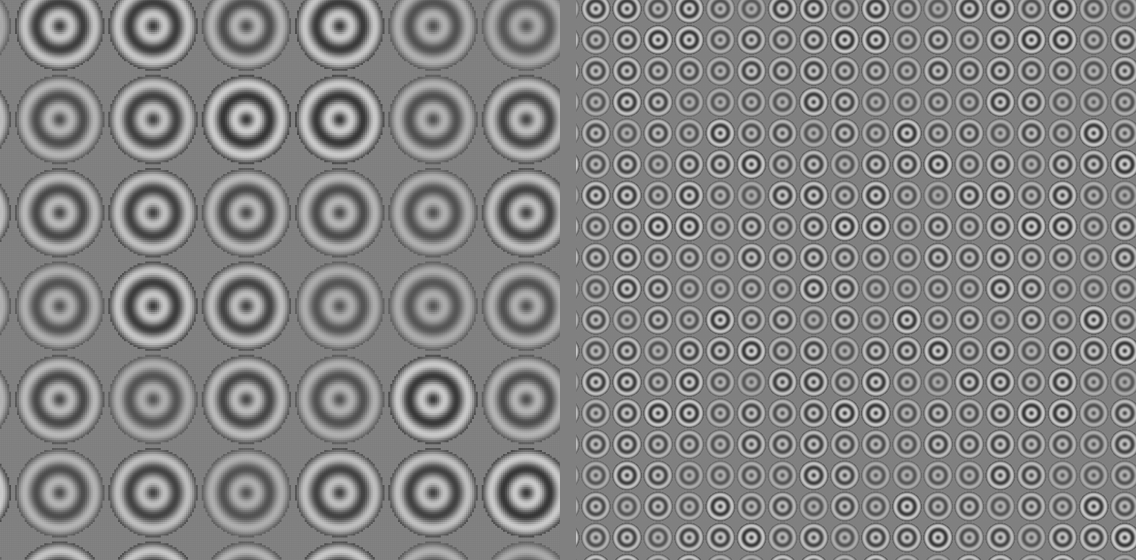
Left: one tile. Right: repeated 3 by 3.
Reproduce this pattern procedurally as a WebGL 2 fragment shader.

```glsl
#version 300 es
precision highp float;

uniform vec2 u_resolution;
out vec4 fragColor;

const float TAU = 6.2831853;
const float REPEATS = 6.0;            // discs across and down
const vec2 GRID_SHIFT = vec2(0.14, 0.22);
const float BLOCKS = 48.0;            // mosaic blocks per repeat
const float DISC_RADIUS = 0.477;      // in repeats
const float RING_PERIOD = 0.252;
const float MID_GREY = 0.515;
const float MIN_CONTRAST = 0.16;
const float MAX_CONTRAST = 0.30;
const float MESH_DEPTH = 0.035;
const int SAMPLES = 4;                // per pixel side

float hash(vec2 p) {
    vec3 q = fract(p.xyx * vec3(0.1031, 0.1030, 0.0973));
    q += dot(q, q.yzx + 33.33);
    return fract((q.x + q.y) * q.z);
}

// Centre of the mosaic block that holds a point
vec2 snapToBlock(vec2 p, float count) {
    return (floor(p * count) + 0.5) / count;
}

// Concentric wave, dark at the centre
float rings(float dist, float period, float contrast) {
    return -contrast * cos(TAU * dist / period);
}

// Faint lines along the block borders
float mesh(vec2 p, float count) {
    vec2 border = abs(fract(p * count) - 0.5);
    vec2 line = smoothstep(0.3, 0.5, border);
    return max(line.x, line.y);
}

float pattern(vec2 uv) {
    vec2 grid = uv * REPEATS - GRID_SHIFT;
    vec2 cell = mod(floor(grid), REPEATS);
    vec2 local = fract(grid);

    // Each disc has its own contrast
    float contrast = mix(MIN_CONTRAST, MAX_CONTRAST, hash(cell + 3.0));
    float dist = length(snapToBlock(local, BLOCKS) - 0.5);
    float disc = step(dist, DISC_RADIUS);

    float grey = MID_GREY + disc * rings(dist, RING_PERIOD, contrast);
    return grey - MESH_DEPTH * mesh(local, BLOCKS);
}

void main() {
    // Average a grid of samples to smooth the block edges
    float grey = 0.0;
    for (int y = 0; y < SAMPLES; y++) {
        for (int x = 0; x < SAMPLES; x++) {
            vec2 offset = (vec2(x, y) + 0.5) / float(SAMPLES) - 0.5;
            grey += pattern((gl_FragCoord.xy + offset) / u_resolution);
        }
    }
    fragColor = vec4(vec3(grey / float(SAMPLES * SAMPLES)), 1.0);
}
```
